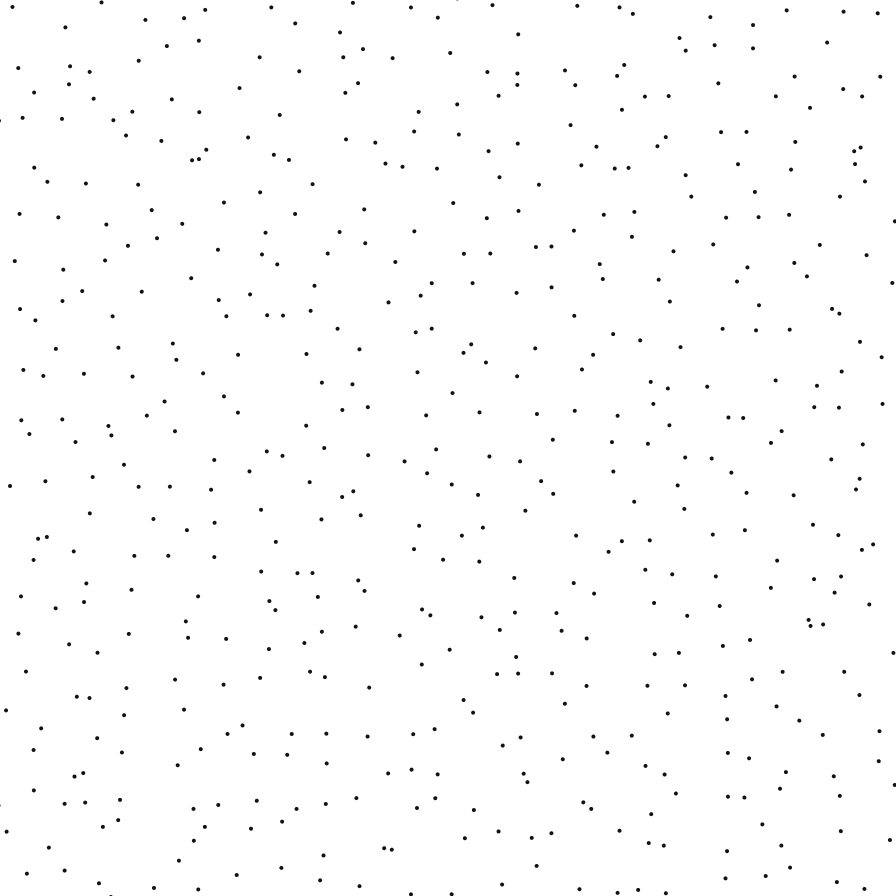
Give the GLSL for this texture, as a WebGL 2 fragment shader.

```glsl
#version 300 es
precision highp float;

#define CELLS 23.0          // cells across the canvas, one dot in each
#define JITTER 0.96         // share of the cell a dot may wander over
#define DOT_RADIUS 0.0022   // in canvas heights
#define PAPER vec3(1.0)
#define INK vec3(0.07)

uniform vec2 u_resolution;
out vec4 fragColor;

vec2 hash2(vec2 cell) {
    vec3 p = fract(cell.xyx * vec3(0.1031, 0.1030, 0.0973) + 0.37);
    p += dot(p, p.yzx + 33.33);
    return fract((p.xx + p.yz) * p.zy);
}

// Distance to the nearest scattered point, in cell units
float nearestPoint(vec2 p) {
    vec2 home = floor(p);
    float nearest = 8.0;
    for (int y = -1; y <= 1; y++) {
        for (int x = -1; x <= 1; x++) {
            vec2 cell = home + vec2(x, y);
            vec2 point = cell + 0.5 + JITTER * (hash2(cell + 17.0) - 0.5);
            nearest = min(nearest, distance(p, point));
        }
    }
    return nearest;
}

void main() {
    vec2 uv = gl_FragCoord.xy / u_resolution.y;
    float pixel = 1.0 / u_resolution.y;

    // Round dots with a one-pixel soft edge
    float edge = nearestPoint(uv * CELLS) / CELLS - DOT_RADIUS;
    float ink = clamp(0.5 - edge / pixel, 0.0, 1.0);

    fragColor = vec4(mix(PAPER, INK, ink), 1.0);
}
```
